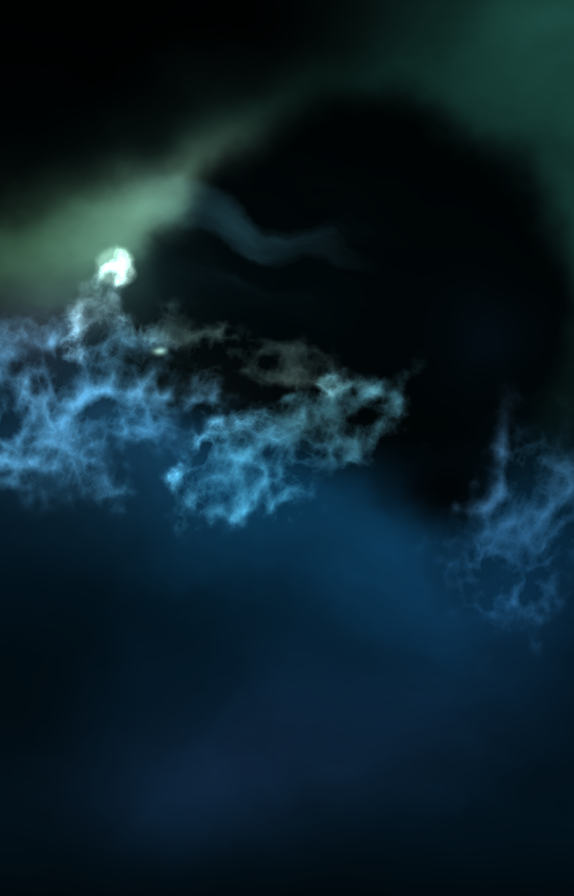
Reproduce this texture procedurally as a Shadertoy shader.

```glsl
// Moonlit storm clouds: a green veil arches over a black gap above blue haze.
// Soft tilted ellipses place each mass; warped value noise frays the edges,
// and ridged noise lit from the upper left gives the cumulus its relief.

float hash(vec2 p) {
    return fract(sin(dot(p, vec2(127.1, 311.7))) * 43758.5453);
}

float noise(vec2 p) {
    vec2 i = floor(p), f = fract(p);
    f = f * f * (3.0 - 2.0 * f);
    return mix(mix(hash(i), hash(i + vec2(1, 0)), f.x),
               mix(hash(i + vec2(0, 1)), hash(i + vec2(1, 1)), f.x), f.y);
}

// Layered noise; ridge blends from smooth (0) to creased (1). Range 0..1.
float fbm(vec2 p, float ridge) {
    float sum = 0.0, amp = 0.5;
    for (int i = 0; i < 6; i++) {
        float n = noise(p);
        sum += amp * mix(n, 1.0 - abs(2.0 * n - 1.0), ridge);
        p = mat2(1.6, 1.2, -1.2, 1.6) * p + 3.7;
        amp *= 0.5;
    }
    return sum;
}

// Soft ellipse with a tilt in radians.
float blob(vec2 p, vec2 center, vec2 radius, float tilt) {
    float c = cos(tilt), s = sin(tilt);
    vec2 d = mat2(c, -s, s, c) * (p - center) / radius;
    return exp(-dot(d, d));
}

// Turns a soft shape into a ragged cloud cover.
float fray(float shape, float rough, float softness) {
    return smoothstep(0.35 - softness, 0.35 + softness, shape + rough)
         * smoothstep(0.02, 0.2, shape);
}

// Green veil around the dark gap.
vec3 veilLight(vec2 p, vec2 q, float mist) {
    float gap = length((q - vec2(0.40, 0.66)) / vec2(0.205, 0.225)) - 1.0;
    float open = smoothstep(-0.06, 0.22, gap);
    float right = blob(q, vec2(0.65, 0.79), vec2(0.15, 0.22), 0.2)
                + 0.65 * blob(q, vec2(0.56, 0.98), vec2(0.17, 0.12), 0.0);
    float crown = blob(q, vec2(0.32, 0.895), vec2(0.17, 0.05), 0.15);
    float left = blob(q, vec2(0.05, 0.735), vec2(0.14, 0.065), 0.2);
    float plume = blob(q, vec2(0.175, 0.785), vec2(0.12, 0.05), 0.75);
    vec3 light = right * vec3(0.075, 0.19, 0.165) + crown * vec3(0.03, 0.10, 0.08)
               + left * vec3(0.20, 0.31, 0.23) + plume * vec3(0.22, 0.29, 0.25);
    return light * open * (0.35 + 1.25 * mist);
}

// Blue haze filling the lower half.
vec3 hazeLight(vec2 p, vec2 q, float mist) {
    float top = 0.49 + 0.13 * (1.0 - smoothstep(0.06, 0.36, p.x))
              + 0.04 * smoothstep(0.48, 0.6, p.x);
    float cover = 1.0 - smoothstep(top - 0.10, top + 0.05, q.y);
    vec3 light = vec3(0.010, 0.075, 0.125)
        + vec3(0.025, 0.105, 0.155) * blob(q, vec2(0.35, 0.42), vec2(0.21, 0.10), -0.2)
        + vec3(0.075, 0.13, 0.17) * blob(q, vec2(0.08, 0.52), vec2(0.20, 0.10), 0.0)
        + vec3(0.045, 0.05, 0.085) * blob(q, vec2(0.27, 0.15), vec2(0.25, 0.09), 0.1)
        + vec3(0.02, 0.05, 0.085) * blob(q, vec2(0.56, 0.31), vec2(0.14, 0.15), 0.0);
    light *= 1.0 - 0.45 * blob(p, vec2(0.0, 0.22), vec2(0.16, 0.16), 0.0);
    light *= 1.0 - 0.3 * blob(p, vec2(0.64, 0.17), vec2(0.13, 0.10), 0.0);
    return light * cover * smoothstep(-0.09, 0.13, p.y) * (0.6 + 0.8 * mist);
}

void mainImage(out vec4 fragColor, in vec2 fragCoord) {
    vec2 p = fragCoord / iResolution.y;
    p.x += 0.5 * (0.6406 - iResolution.x / iResolution.y);
    vec2 warp = vec2(fbm(p * 6.0, 0.0), fbm(p * 6.0 + 17.0, 0.0)) - 0.5;
    vec2 q = p + 0.11 * warp;
    float mist = fbm(q * vec2(5.0, 8.0) + 4.0, 0.0);

    // Night, veil and haze
    vec3 col = vec3(0.0, 0.016, 0.02);
    col += veilLight(p, q, mist) + hazeLight(p, q, mist);

    // Thin streaks inside the gap
    float streak = fbm(vec2(q.x * 7.0 + q.y * 5.0, q.y * 26.0 + q.x * 8.0), 0.0);
    col += vec3(0.10, 0.19, 0.22) * smoothstep(0.35, 0.8, streak)
         * blob(q, vec2(0.28, 0.755), vec2(0.10, 0.045), -0.35);
    col += vec3(0.012, 0.045, 0.06) * mist * blob(q, vec2(0.25, 0.67), vec2(0.2, 0.11), 0.0);
    col += vec3(0.01, 0.03, 0.05) * blob(q, vec2(0.53, 0.62), vec2(0.05, 0.06), 0.0);

    // Dark masses in front of the haze
    col = mix(col, vec3(0.025, 0.05, 0.05),
              0.75 * blob(q, vec2(0.26, 0.565), vec2(0.09, 0.035), -0.25));
    col *= 1.0 - 0.8 * blob(q, vec2(0.485, 0.465), vec2(0.05, 0.04), 0.0);

    // Shared cumulus relief
    vec2 r = (p + 0.03 * warp) * 17.0;
    float crease = fbm(r, 1.0);
    float slope = crease - fbm(r + vec2(-0.14, 0.17), 1.0);
    float relief = clamp(0.25 + 1.5 * (crease - 0.5) + 1.6 * slope, 0.0, 1.3);
    float rough = 1.1 * (fbm(p * 30.0 + 9.0, 0.0) - 0.5);

    // Cumulus banks
    float bank = blob(q, vec2(0.08, 0.55), vec2(0.17, 0.075), -0.15);
    float mauve = blob(q, vec2(0.03, 0.64), vec2(0.085, 0.055), 0.0);
    float crest = blob(p, vec2(0.325, 0.505), vec2(0.13, 0.052), 0.36);
    float shelf = blob(p, vec2(0.28, 0.605), vec2(0.11, 0.026), -0.32);
    float east = blob(q, vec2(0.595, 0.42), vec2(0.085, 0.10), 0.0);
    col += vec3(0.24, 0.40, 0.50) * relief * fray(bank, rough, 0.3);
    col += vec3(0.13, 0.14, 0.18) * mauve * (0.6 + mist);
    col += vec3(0.22, 0.39, 0.44) * relief * fray(crest, rough, 0.16);
    col += vec3(0.19, 0.24, 0.23) * relief * fray(shelf, rough, 0.2);
    col += vec3(0.15, 0.24, 0.32) * relief * fray(east, rough, 0.3);

    // Moonlit tower, its glow and a small spark
    float tower = blob(q, vec2(0.137, 0.703), vec2(0.026, 0.026), 0.0);
    float stem = blob(q, vec2(0.112, 0.655), vec2(0.027, 0.055), -0.35);
    col += vec3(0.62, 0.70, 0.66) * (0.35 + relief) * fray(tower, 0.6 * rough, 0.18);
    col += vec3(0.34, 0.43, 0.46) * (0.2 + relief) * fray(stem, rough, 0.25);
    col += vec3(0.07, 0.11, 0.11) * blob(p, vec2(0.13, 0.68), vec2(0.07, 0.09), 0.0);
    col += vec3(0.5, 0.62, 0.52) * blob(p, vec2(0.178, 0.608), vec2(0.007, 0.004), 0.0);

    // Black upper left corner
    col *= 1.0 - 0.85 * blob(q, vec2(0.12, 1.0), vec2(0.3, 0.13), 0.0);
    fragColor = vec4(clamp(col, 0.0, 1.0), 1.0);
}
```
